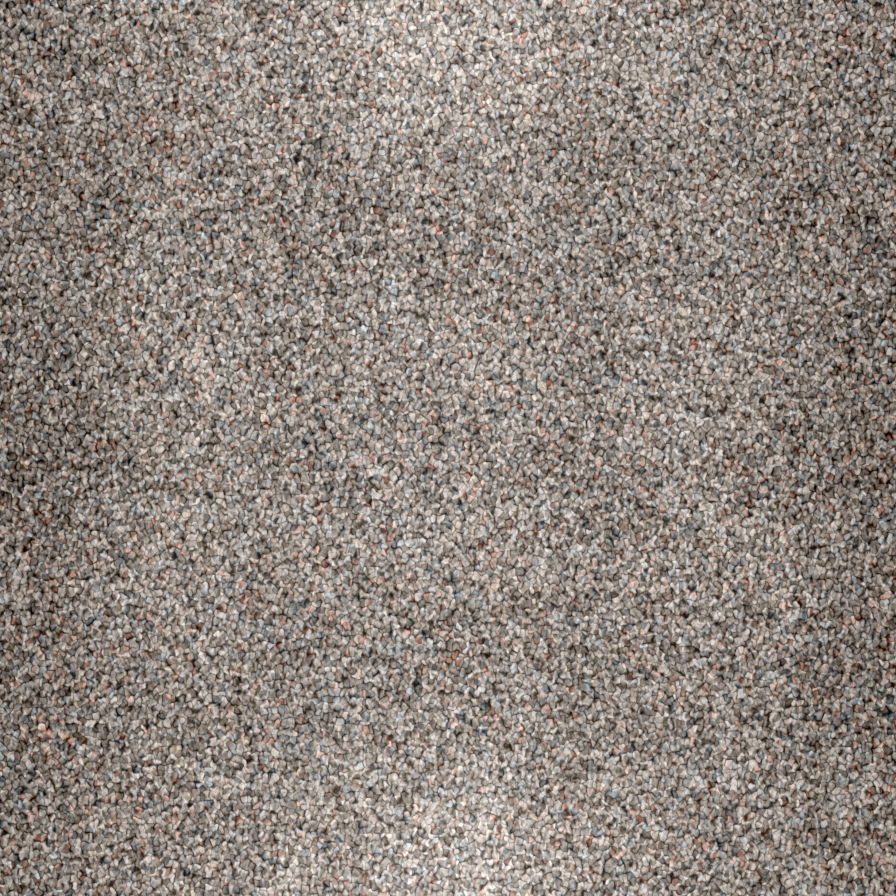
Write a Shadertoy shader that draws this texture.

```glsl
const vec2  TUFT_COUNT     = vec2(232.0, 198.0);  // tufts across the canvas
const vec2  FIBRE_COUNT    = vec2(270.0, 175.0);  // fine strands, taller than wide
const float BASE_TONE      = 0.627;
const float TUFT_SPREAD    = 0.42;   // tone range between tufts
const float TUFT_SHARPNESS = 6.0;    // higher gives harder tuft borders
const float FIBRE_STRENGTH = 0.22;
const float GAP_DEPTH      = 0.37;   // darkness between tufts
const float RELIEF         = 0.06;   // upper side of each tuft is lighter
const float PATCH_STRENGTH = 0.048;  // broad worn areas
const float RUST_SHARE     = 0.05;
const float SLATE_SHARE    = 0.15;
const vec3  WARM_CAST      = vec3(0.037, -0.002, -0.035);
const vec3  RUST_SHIFT     = vec3(0.060, -0.050, -0.070);
const vec3  SLATE_SHIFT    = vec3(-0.050, 0.000, 0.034);
const int   SAMPLES        = 2;      // antialiasing grid per side

vec3 hash3(vec2 p) {
    vec3 q = fract(p.xyx * vec3(0.1031, 0.1030, 0.0973));
    q += dot(q, q.yxz + 33.33);
    return fract((q.xxy + q.yzz) * q.zyx);
}

float gradientAt(vec2 cell, vec2 offset) {
    float angle = 6.28318 * hash3(cell + 17.0).x;
    return dot(vec2(cos(angle), sin(angle)), offset);
}

float gradientNoise(vec2 p) {
    vec2 i = floor(p), f = fract(p);
    vec2 u = f * f * f * (f * (f * 6.0 - 15.0) + 10.0);
    vec2 e = vec2(1.0, 0.0);
    return mix(mix(gradientAt(i, f), gradientAt(i + e, f - e), u.x),
               mix(gradientAt(i + e.yx, f - e.yx), gradientAt(i + e.xx, f - e.xx), u.x), u.y);
}

// Broad light: bright at top and bottom centre, dim towards the sides
float broadLight(vec2 p) {
    vec2 m = abs(p);
    float glow = exp(-m.x * m.x * 7.0) * smoothstep(0.5, 1.05, m.y);
    float sides = smoothstep(0.5, 1.05, m.x) * (1.0 - 0.4 * smoothstep(0.4, 1.0, m.y));
    float band = exp(-pow((m.y - 0.24) / 0.13, 2.0));
    float worn = gradientNoise(m * 3.1 + 5.3) + 0.6 * gradientNoise(p * 7.0 + 31.0);
    return 0.13 * glow - 0.12 * sides + 0.02 * band + PATCH_STRENGTH * worn;
}

// Yarn colour as a shift from neutral grey
vec3 yarnTint(vec3 rnd) {
    return 0.025 * (rnd.z - 0.5) * vec3(1.0, 0.0, -1.0)
         + RUST_SHIFT * step(rnd.y, RUST_SHARE)
         + SLATE_SHIFT * step(1.0 - SLATE_SHARE, rnd.y);
}

vec3 carpet(vec2 uv) {
    // Uneven tuft outlines
    vec2 warp = vec2(gradientNoise(uv * 150.0), gradientNoise(uv * 150.0 + 57.0));
    vec2 p = uv * TUFT_COUNT + 0.9 * warp;
    vec2 cell = floor(p);

    // Blend neighbouring tufts softly by distance
    float nearest = 9.0, weightSum = 0.0, tuftTone = 0.0;
    vec3 tint = vec3(0.0);
    for (int y = -1; y <= 1; y++)
    for (int x = -1; x <= 1; x++) {
        vec2 id = cell + vec2(x, y);
        vec2 d = id + hash3(id).xy - p;
        vec3 rnd = hash3(id + 211.0);
        float weight = exp(-TUFT_SHARPNESS * dot(d, d));
        nearest = min(nearest, length(d));
        tuftTone += weight * (TUFT_SPREAD * (rnd.x - 0.5) - RELIEF * d.y);
        tint += weight * yarnTint(rnd);
        weightSum += weight;
    }

    // Gaps and strands
    float gap = smoothstep(0.25, 0.95, nearest);
    float fibre = gradientNoise(uv * FIBRE_COUNT + 3.0 * gradientNoise(uv * 30.0));
    float tone = BASE_TONE + tuftTone / weightSum + FIBRE_STRENGTH * fibre - GAP_DEPTH * gap;
    return vec3(tone) + WARM_CAST + tint / weightSum;
}

void mainImage(out vec4 fragColor, in vec2 fragCoord) {
    vec3 color = vec3(0.0);
    for (int j = 0; j < SAMPLES; j++)
    for (int i = 0; i < SAMPLES; i++) {
        vec2 shift = (vec2(i, j) + 0.5) / float(SAMPLES) - 0.5;
        color += clamp(carpet((fragCoord + shift) / iResolution.y), 0.08, 1.0);
    }
    color /= float(SAMPLES * SAMPLES);

    vec2 centred = 2.0 * fragCoord / iResolution.xy - 1.0;
    color += broadLight(centred);
    fragColor = vec4(clamp(color, 0.0, 1.0), 1.0);
}
```
